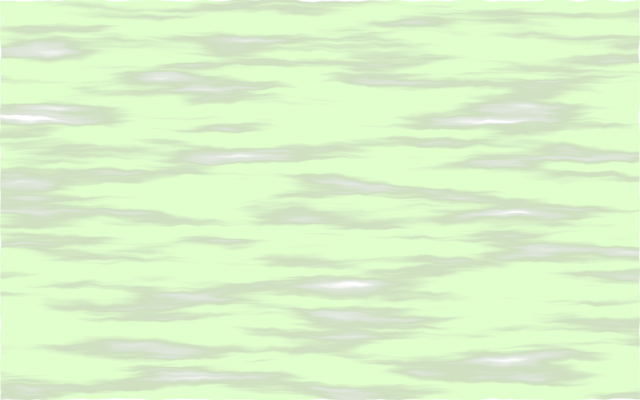
A Shadertoy shader for this texture:

```glsl
// Pale green streaked surface with grey-green veils, white glints and a ragged white rim.

const vec3 PALE_GREEN = vec3(0.882, 0.998, 0.803);
const vec3 SAGE       = vec3(0.815, 0.880, 0.758);
const vec3 MIST       = vec3(0.870, 0.898, 0.850);
const vec3 WHITE      = vec3(1.0);

// Noise levels at which each colour is reached
const float GREEN_LEVEL = -0.10;
const float SAGE_LEVEL  = 0.29;
const float MIST_LEVEL  = 0.53;
const float WHITE_LEVEL = 0.82;

const vec2  STREAK_FREQ = vec2(2.5, 21.0);  // cells per canvas height
const vec2  OCTAVE_STEP = vec2(1.75, 2.0);
const int   OCTAVES     = 4;
const float GAIN        = 0.50;
const vec2  SQUEEZE_FREQ = vec2(2.2, 15.0);
const float SQUEEZE_SIZE = 0.020;
const vec2  RIPPLE_FREQ = vec2(19.0, 13.0);
const float RIPPLE_SIZE = 0.0055;
const float RIM_INSET   = 0.001;

vec2 hashGradient(vec2 cell) {
    vec3 h = fract(cell.xyx * vec3(0.1031, 0.1030, 0.0973));
    h += dot(h, h.yzx + 33.33);
    float angle = 6.28318 * fract((h.x + h.y) * h.z);
    return vec2(cos(angle), sin(angle));
}

float gradientNoise(vec2 p) {
    vec2 cell = floor(p);
    vec2 f = p - cell;
    vec2 u = f * f * f * (f * (f * 6.0 - 15.0) + 10.0);
    vec2 e = vec2(1.0, 0.0);
    float a = dot(hashGradient(cell), f);
    float b = dot(hashGradient(cell + e.xy), f - e.xy);
    float c = dot(hashGradient(cell + e.yx), f - e.yx);
    float d = dot(hashGradient(cell + e.xx), f - e.xx);
    return mix(mix(a, b, u.x), mix(c, d, u.x), u.y);
}

// Layered noise, stretched along x; a slow shift thins some streaks and widens others
float streaks(vec2 p) {
    p.y += SQUEEZE_SIZE * gradientNoise(p * SQUEEZE_FREQ + vec2(83.1, 17.9));
    float sum = 0.0;
    float weight = 1.0;
    vec2 q = p * STREAK_FREQ + vec2(37.3, 61.7);
    for (int i = 0; i < OCTAVES; i++) {
        sum += weight * gradientNoise(q);
        q = q * OCTAVE_STEP + vec2(19.4, 7.6);
        weight *= GAIN;
    }
    return sum;
}

// Small uneven shift that roughens streak outlines and the rim
vec2 ripple(vec2 p) {
    vec2 q = p * RIPPLE_FREQ + 11.5;
    float shiftX = gradientNoise(p.yx * RIPPLE_FREQ + 53.0);
    float shiftY = gradientNoise(q) + 0.4 * gradientNoise(q * 2.3 + 29.0);
    return RIPPLE_SIZE * vec2(shiftX, shiftY);
}

vec3 streakColor(float level) {
    vec3 color = mix(PALE_GREEN, SAGE, smoothstep(GREEN_LEVEL, SAGE_LEVEL, level));
    color = mix(color, MIST, smoothstep(SAGE_LEVEL, MIST_LEVEL, level));
    return mix(color, WHITE, smoothstep(MIST_LEVEL, WHITE_LEVEL, level));
}

void mainImage(out vec4 fragColor, in vec2 fragCoord) {
    vec2 p = fragCoord / iResolution.y;
    vec2 size = iResolution.xy / iResolution.y;
    vec2 warped = p + ripple(p);

    vec3 color = streakColor(streaks(warped));

    // White rim where the shifted point leaves the canvas
    vec2 inside = min(warped, size - warped) - RIM_INSET;
    float pixel = 1.0 / iResolution.y;
    float cover = smoothstep(-pixel, pixel, min(inside.x, inside.y));

    fragColor = vec4(mix(WHITE, color, cover), 1.0);
}
```
